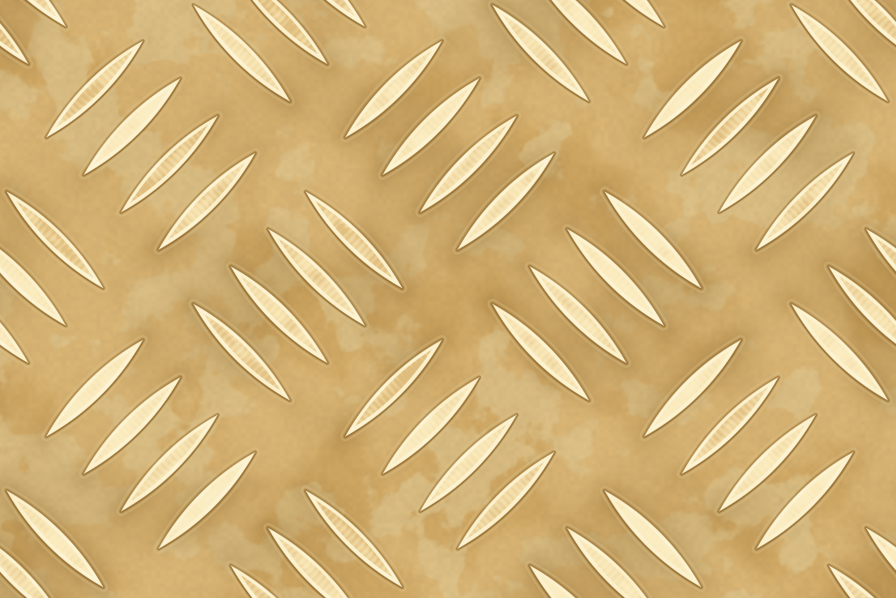
This texture is drawn by a Shadertoy shader. Its source:

```glsl
// Golden tread plate: crossed groups of four raised lozenges on mottled, worn metal.

#define TILES_DOWN 2.0      // repeats over the canvas height
#define HALF_LENGTH 0.228   // lozenge size, in tiles
#define HALF_WIDTH 0.032
#define SPACING 0.177       // distance between neighbours in a group
#define LINE_WIDTH 0.006
#define SHADOW_REACH 0.045
#define SHADOW_DEPTH 0.85
#define STRIATIONS 300.0    // angular frequency of the grooves

const vec3 GOLD   = vec3(0.85, 0.71, 0.46);
const vec3 OCHRE  = vec3(0.80, 0.64, 0.37);
const vec3 SAND   = vec3(0.86, 0.76, 0.54);
const vec3 BROWN  = vec3(0.60, 0.45, 0.21);
const vec3 STRAW  = vec3(0.98, 0.90, 0.69);
const vec3 CREAM  = vec3(0.99, 0.96, 0.84);

float hash(vec2 p) {
    vec3 q = fract(p.xyx * 0.1031);
    q += dot(q, q.yzx + 33.33);
    return fract((q.x + q.y) * q.z);
}

float noise(vec2 p) {
    vec2 i = floor(p), f = fract(p);
    f = f * f * (3.0 - 2.0 * f);
    return mix(mix(hash(i), hash(i + vec2(1, 0)), f.x),
               mix(hash(i + vec2(0, 1)), hash(i + vec2(1, 1)), f.x), f.y);
}

float fbm(vec2 p) {
    float sum = 0.0, amp = 0.5;
    for (int i = 0; i < 5; i++) {
        sum += amp * noise(p);
        p = mat2(1.6, 1.2, -1.2, 1.6) * p + 17.3;
        amp *= 0.5;
    }
    return sum;
}

// Signed distance to a pointed lens; x runs across it, y along it
float lens(vec2 p, float halfWidth, float halfLength) {
    p = abs(p);
    float radius = 0.5 * (halfLength * halfLength / halfWidth + halfWidth);
    float inset = radius - halfWidth;
    return (p.y - halfLength) * inset > p.x * halfLength
        ? length(p - vec2(0.0, halfLength))
        : length(p + vec2(inset, 0.0)) - radius;
}

// Soft shadow gathered from the four lozenges of a group
float groupShadow(vec2 q, vec2 along) {
    vec2 across = vec2(-along.y, along.x);
    float sum = 0.0;
    for (float k = -1.5; k < 2.0; k++) {
        vec2 local = vec2(dot(q, across) - k * SPACING, dot(q, along));
        float d = max(lens(local, HALF_WIDTH, HALF_LENGTH), 0.0);
        sum += exp(-d / SHADOW_REACH);
    }
    return sum;
}

// Draws the four lozenges of a group over the given colour
vec3 drawGroup(vec3 col, vec2 q, vec2 cell, vec2 along, float seed, float px) {
    vec2 across = vec2(-along.y, along.x);
    for (float k = -1.5; k < 2.0; k++) {
        vec2 local = vec2(dot(q, across) - k * SPACING, dot(q, along));
        float d = lens(local, HALF_WIDTH, HALF_LENGTH);
        vec2 id = cell * 7.0 + vec2(k + 31.5, seed + 40.0);
        float wear = hash(id);

        // Pale halo and dark contour, the contour heavier on the lower side
        float halo = 1.0 - smoothstep(0.0, 0.007, abs(d - 0.013));
        col = mix(col, SAND, 0.4 * halo);
        float lower = smoothstep(0.015, -0.015, local.x);
        float contour = 1.0 - smoothstep(LINE_WIDTH - px, LINE_WIDTH + px, d);
        col = mix(col, BROWN, contour * mix(0.55, 0.95, lower));

        // Bright rim around a worn, grooved facet
        float facet = lens(local - vec2(0.001, 0.0), HALF_WIDTH * 0.62, HALF_LENGTH * 0.8);
        float inner = 1.0 - smoothstep(-px, px, facet);
        float grain = noise(local * vec2(40.0, 18.0) + id * 5.0);
        float groove = 0.5 + 0.5 * sin(local.y * STRIATIONS + 2.0 * grain);
        float tone = clamp(wear * 0.75 + 0.6 * grain - 0.15 + 0.25 * (groove - 0.5), 0.0, 1.0);
        vec3 face = mix(CREAM, STRAW, 0.35 * grain);
        vec3 worn = mix(STRAW, GOLD * 1.02, tone * tone);
        face = mix(face, worn, inner * (0.45 + 0.5 * wear));
        col = mix(col, face, 1.0 - smoothstep(-px, px, d));
    }
    return col;
}

void mainImage(out vec4 fragColor, in vec2 fragCoord) {
    vec2 p = fragCoord / iResolution.y * TILES_DOWN;
    float px = 0.75 * TILES_DOWN / iResolution.y;

    // Rising group at the tile centre, falling group at the tile corner
    vec2 rise = p - vec2(0.004, 0.014), fall = p + vec2(0.504, 0.49);
    vec2 riseCell = floor(rise), fallCell = floor(fall);
    vec2 riseQ = fract(rise) - 0.5, fallQ = fract(fall) - 0.5;
    vec2 up = normalize(vec2(1.0, 1.0)), down = normalize(vec2(1.0, -1.0));

    // Mottled ground
    float cloud = fbm(p * 3.0 + 5.0);
    float patches = fbm(p * 6.0 + 40.0);
    vec3 col = mix(GOLD, OCHRE, 0.7 * smoothstep(0.46, 0.66, cloud));
    col = mix(col, SAND, 0.8 * smoothstep(0.52, 0.60, patches));
    col *= 0.98 + 0.04 * noise(p * 70.0);

    // Uneven grime gathered around the lozenges
    float shade = groupShadow(riseQ, up) + groupShadow(fallQ, down);
    float grime = smoothstep(0.25, 0.75, noise(p * 3.7 + 11.0));
    col = mix(col, BROWN, SHADOW_DEPTH * (1.0 - exp(-0.9 * shade)) * mix(0.2, 1.0, grime));

    col = drawGroup(col, riseQ, riseCell, up, 0.0, px);
    col = drawGroup(col, fallQ, fallCell, down, 3.0, px);
    fragColor = vec4(col, 1.0);
}
```
